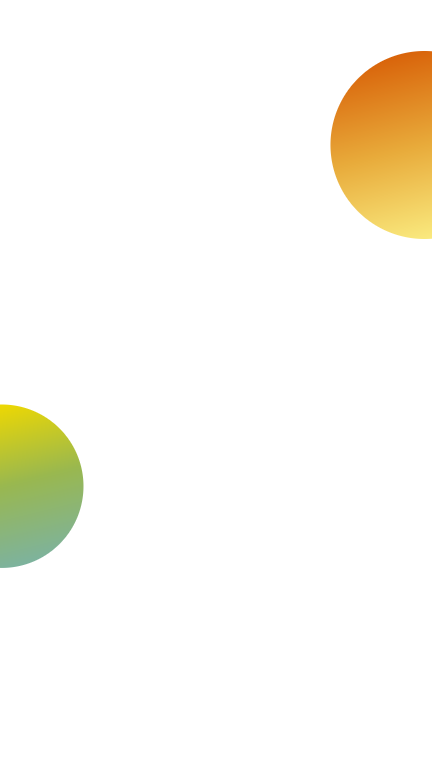
Write a Shadertoy shader that draws this background.

```glsl
const vec3 WHITE = vec3(1.0);
const vec2 GRADIENT_DIR = vec2(0.24, -0.97);

// Blend three colours evenly spaced over t in 0..1
vec3 threeStop(vec3 first, vec3 middle, vec3 last, float t) {
    vec3 upper = mix(first, middle, clamp(t * 2.0, 0.0, 1.0));
    return mix(upper, last, clamp(t * 2.0 - 1.0, 0.0, 1.0));
}

// Antialiased coverage of a disc
float discMask(vec2 p, float radius, float pixel) {
    return clamp(0.5 + (radius - length(p)) / pixel, 0.0, 1.0);
}

// Position along the gradient, 0 to 1 across the disc
float gradientPosition(vec2 p, float radius, vec2 direction) {
    return 0.5 + 0.5 * dot(p, normalize(direction)) / radius;
}

// Lay a gradient disc over a base colour
vec3 paintDisc(vec3 base, vec2 p, float radius, float pixel,
               vec3 first, vec3 middle, vec3 last) {
    float t = gradientPosition(p, radius, GRADIENT_DIR);
    return mix(base, threeStop(first, middle, last, t), discMask(p, radius, pixel));
}

void mainImage(out vec4 fragColor, in vec2 fragCoord) {
    // Canvas height is one unit
    float pixel = 1.0 / iResolution.y;
    vec2 uv = fragCoord * pixel;
    vec3 color = WHITE;

    // Amber disc, upper right
    color = paintDisc(color, uv - vec2(0.5527, 0.8112), 0.1224, pixel,
                      vec3(0.85, 0.39, 0.04), vec3(0.91, 0.67, 0.23), vec3(0.98, 0.92, 0.50));

    // Yellow to teal disc, lower left
    color = paintDisc(color, uv - vec2(0.0023, 0.3669), 0.1064, pixel,
                      vec3(0.94, 0.85, 0.0), vec3(0.60, 0.72, 0.31), vec3(0.49, 0.70, 0.62));

    fragColor = vec4(color, 1.0);
}
```
